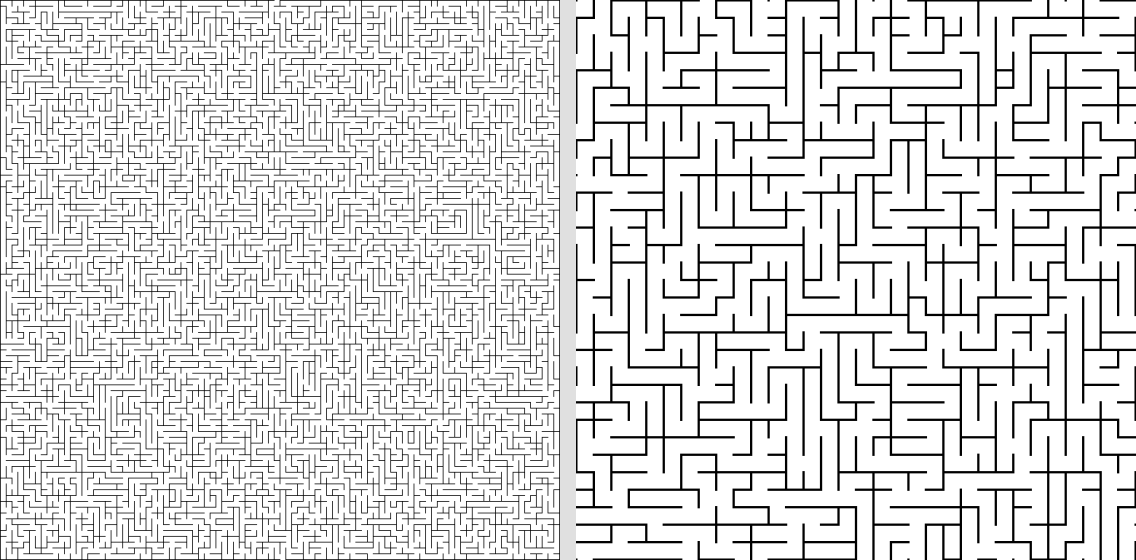
Left: the whole. Right: its middle third, enlarged.
Write a WebGL 1 fragment shader that draws this pattern.

```glsl
precision highp float;
// A dense square maze of thin black walls on white paper.
// Grid points form a checkerboard: even points grow one wall at random, odd points
// grow one where the adjoining cells are emptiest, which leaves winding corridors.

uniform vec2 u_resolution;

const float CELLS = 96.0;         // cells along each side
const float WALL_WIDTH = 0.13;    // in cells
const float JITTER = 0.9;         // randomness of the odd points
const float STRAIGHTNESS = 0.6;   // preference for prolonging a wall
const float ENTRY_COLUMN = 47.5;  // opening in the top frame
const float EXIT_COLUMN = 48.5;   // opening in the bottom frame
const float NO_WALL = -1.0;
const vec3 PAPER = vec3(1.0);
const vec3 INK = vec3(0.0);

float hash(vec2 p) {
  vec3 q = fract(p.xyx * 0.1031);
  q += dot(q, q.yzx + 33.33);
  return fract((q.x + q.y) * q.z);
}

// Headings: 0 right, 1 up, 2 left, 3 down.
float wrapHeading(float h) {
  return floor(mod(h + 0.5, 4.0));
}

vec2 step4(float h) {
  float k = wrapHeading(h);
  float s = k < 1.5 ? 1.0 : -1.0;
  return mod(k + 0.5, 2.0) < 1.0 ? vec2(s, 0.0) : vec2(0.0, s);
}

bool same(float choice, float h) {
  return abs(choice - wrapHeading(h)) < 0.5;
}

float count(float choice, float h) {
  return same(choice, h) ? 1.0 : 0.0;
}

bool onFrame(vec2 p) {
  vec2 d = min(p, CELLS - p);
  return min(d.x, d.y) < 0.25;
}

// Heading of the wall grown by an even point.
float evenChoice(vec2 p) {
  return onFrame(p) ? NO_WALL : floor(4.0 * hash(p + 11.0));
}

// Heading of the wall grown by an odd point: the least crowded free side.
float oddChoice(vec2 p) {
  if (onFrame(p)) return NO_WALL;
  float best = NO_WALL;
  float bestScore = 100.0;
  for (int i = 0; i < 4; i++) {
    float h = float(i);
    float ahead = evenChoice(p + step4(h));
    float left = evenChoice(p + step4(h + 1.0));
    float behind = evenChoice(p + step4(h + 2.0));
    float right = evenChoice(p + step4(h + 3.0));
    float score = JITTER * hash(p + vec2(131.0 * h + 7.0, 57.0));
    score += count(ahead, h + 1.0) + count(ahead, h + 3.0);
    score += count(left, h) + count(left, h + 3.0);
    score += count(right, h) + count(right, h + 1.0);
    score -= STRAIGHTNESS * count(behind, h);
    if (!same(ahead, h + 2.0) && score < bestScore) {
      bestScore = score;
      best = h;
    }
  }
  return best;
}

// Is there a wall from grid point p, whose own choice is given, along heading h?
bool hasWall(vec2 p, bool isEven, float own, float h) {
  vec2 q = p + step4(h);
  vec2 middle = 0.5 * (p + q);
  if (min(q.x, q.y) < -0.5 || max(q.x, q.y) > CELLS + 0.5) return false;
  if (onFrame(middle)) {
    bool entry = distance(middle, vec2(ENTRY_COLUMN, CELLS)) < 0.25;
    bool exit = distance(middle, vec2(EXIT_COLUMN, 0.0)) < 0.25;
    return !(entry || exit);
  }
  if (same(own, h)) return true;
  float other = isEven ? oddChoice(q) : evenChoice(q);
  return same(other, h + 2.0);
}

// Share of a pixel centred at c that lies in the box from lo to hi.
float boxCoverage(vec2 lo, vec2 hi, vec2 c, vec2 pixel) {
  vec2 overlap = min(hi, c + 0.5 * pixel) - max(lo, c - 0.5 * pixel);
  overlap = max(overlap, 0.0) / pixel;
  return overlap.x * overlap.y;
}

void main() {
  // Grid units, with the outer frame lying fully inside the canvas.
  float halfWall = 0.5 * WALL_WIDTH;
  vec2 pixel = (CELLS + WALL_WIDTH) / u_resolution;
  vec2 pos = gl_FragCoord.xy * pixel - halfWall;
  vec2 node = clamp(floor(pos + 0.5), 0.0, CELLS);
  vec2 local = pos - node;

  bool isEven = mod(node.x + node.y + 0.5, 2.0) < 1.0;
  float own = isEven ? evenChoice(node) : oddChoice(node);

  // Add the arms of the nearest grid point, then its central square.
  float ink = 0.0;
  float joint = 0.0;
  for (int i = 0; i < 4; i++) {
    float h = float(i);
    if (hasWall(node, isEven, own, h)) {
      vec2 d = step4(h);
      vec2 side = halfWall * abs(d.yx);
      vec2 a = d * halfWall;
      vec2 b = d * (1.0 - halfWall);
      ink += boxCoverage(min(a, b) - side, max(a, b) + side, local, pixel);
      joint = 1.0;
    }
  }
  ink += joint * boxCoverage(vec2(-halfWall), vec2(halfWall), local, pixel);
  gl_FragColor = vec4(mix(PAPER, INK, clamp(ink, 0.0, 1.0)), 1.0);
}
```
